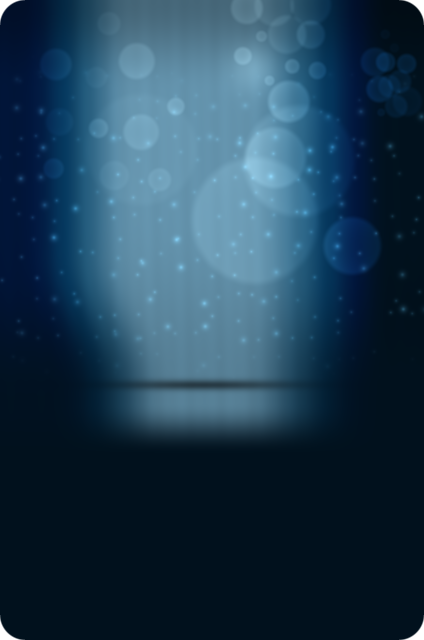
This background is drawn by a WebGL 1 fragment shader. Its source:

```glsl
precision highp float;
// A pale blue light shaft above a dark floor, with bokeh discs and drifting sparkles.

uniform vec2 u_resolution;

// Lengths are in canvas widths; y runs down from the top edge.
const vec3 DARK  = vec3(0.004, 0.068, 0.115);
const vec3 NAVY  = vec3(0.005, 0.085, 0.240);
const vec3 DEEP  = vec3(0.020, 0.220, 0.370);
const vec3 TEAL  = vec3(0.130, 0.350, 0.480);
const vec3 PALE  = vec3(0.390, 0.575, 0.675);
const vec3 DISC_ON_DARK = vec3(0.04, 0.20, 0.36);
const vec3 DISC_ON_PALE = vec3(0.36, 0.40, 0.40);
const vec3 SPARK = vec3(0.25, 0.48, 0.58);
const float CORNER_RADIUS = 0.06;
const float STAGE_LINE_Y = 0.908;
const float GOLDEN_ANGLE = 2.39996;
const int CLUSTER_SIZE = 11;

float hash(vec2 p) {
  return fract(sin(dot(p, vec2(127.1, 311.7))) * 43758.55);
}

// Shaft strength across the width; its left side narrows near the floor.
float shaft(vec2 q) {
  float inset = 0.07 * smoothstep(0.60, 0.90, q.y);
  float left = mix(0.15, 1.0, smoothstep(0.04 + inset, 0.35 + inset, q.x));
  return left * (1.0 - smoothstep(0.54, 0.95, q.x));
}

vec3 ramp(float t) {
  vec3 c = mix(DARK, NAVY, smoothstep(0.0, 0.2, t));
  c = mix(c, DEEP, smoothstep(0.15, 0.42, t));
  c = mix(c, TEAL, smoothstep(0.38, 0.62, t));
  return mix(c, PALE, smoothstep(0.55, 1.0, t));
}

// Soft disc with a slightly brighter rim.
float disc(vec2 q, vec2 center, float radius) {
  float d = length(q - center);
  float edge = 0.004 + 0.05 * radius;
  float rim = mix(0.65, 1.0, min(d * d / (radius * radius), 1.0));
  return rim * (1.0 - smoothstep(radius - edge, radius + edge, d));
}

// Discs of mixed size on a golden-angle spiral.
float cluster(vec2 q, vec2 center, vec2 spread, vec2 radii, float seed) {
  float sum = 0.0;
  for (int i = 0; i < CLUSTER_SIZE; i++) {
    float n = float(i);
    float a = n * GOLDEN_ANGLE + seed;
    vec2 offset = sqrt((n + 0.5) / float(CLUSTER_SIZE)) * vec2(cos(a), sin(a));
    float radius = mix(radii.x, radii.y, hash(vec2(n, seed)));
    float power = mix(0.25, 1.0, hash(vec2(seed, n + 4.0)));
    sum += power * disc(q, center + spread * offset, radius);
  }
  return sum;
}

// One jittered point of light per occupied cell.
float sparkles(vec2 q, float cell, float seed) {
  vec2 id = floor(q / cell);
  vec2 jitter = vec2(hash(id + seed), hash(id + seed + 17.3));
  float d = length(fract(q / cell) - mix(vec2(0.25), vec2(0.75), jitter));
  float power = hash(id + seed + 41.7);
  power *= step(0.45, power);
  return power * (0.55 * exp(-d * d * 70.0) + 0.45 * exp(-d * d * 400.0));
}

void main() {
  vec2 q = gl_FragCoord.xy / u_resolution.x;
  float height = u_resolution.y / u_resolution.x;
  q.y = height - q.y;

  // Shaft, with faint vertical rays and a dimmer top
  float light = shaft(q);
  float rays = sin(q.x * 95.0 + sin(q.y * 5.0)) + sin(q.x * 171.0 - q.y * 3.0);
  vec3 color = ramp(light) * (1.0 + 0.008 * rays);
  color *= mix(0.70, 1.0, smoothstep(0.0, 0.22, q.y));
  color *= 1.0 - 0.13 * smoothstep(0.50, 0.90, q.y);

  // Large overlapping discs
  float bokeh = 0.16 * disc(q, vec2(0.602, 0.520), 0.148);
  bokeh += 0.16 * disc(q, vec2(0.706, 0.380), 0.130);
  bokeh += 0.20 * disc(q, vec2(0.650, 0.372), 0.071);
  bokeh += 0.34 * disc(q, vec2(0.831, 0.580), 0.067);
  bokeh += 0.06 * disc(q, vec2(0.333, 0.353), 0.130);

  // Smaller discs: left, upper right and far right
  bokeh += 0.26 * cluster(q, vec2(0.25, 0.26), vec2(0.20, 0.22), vec2(0.018, 0.043), 2.0);
  bokeh += 0.34 * cluster(q, vec2(0.67, 0.11), vec2(0.12, 0.14), vec2(0.010, 0.050), 5.0);
  bokeh += 0.45 * cluster(q, vec2(0.92, 0.18), vec2(0.05, 0.11), vec2(0.008, 0.036), 8.0);
  vec2 glow = (q - vec2(0.60, 0.16)) / 0.055;
  bokeh += 0.28 * exp(-dot(glow, glow));
  color += bokeh * mix(DISC_ON_DARK, DISC_ON_PALE, smoothstep(0.1, 0.8, light));

  // Sparkles between the discs and the floor
  float field = smoothstep(0.10, 0.40, q.y) * (1.0 - smoothstep(0.75, 0.92, q.y));
  float sparks = sparkles(q, 0.075, 3.0) + 0.6 * sparkles(q + 0.03, 0.047, 9.0);
  color += SPARK * sparks * field * mix(0.7, 0.45, light);

  // Dark streak at the stage edge, then the fade into the floor
  vec2 streak = (q - vec2(0.48, STAGE_LINE_Y)) / vec2(0.23, 0.012);
  color *= 1.0 - 0.55 * exp(-dot(streak, streak));
  color = mix(color, DARK, smoothstep(0.65, 0.95, q.y) * (1.0 - light));
  color = mix(color, DARK, smoothstep(0.95, 1.07, q.y));

  // Rounded card corners
  vec2 halfSize = 0.5 * vec2(1.0, height);
  vec2 b = abs(q - halfSize) - halfSize + CORNER_RADIUS;
  float border = length(max(b, 0.0)) - CORNER_RADIUS;
  float pixel = 1.0 / u_resolution.x;
  color = mix(color, vec3(1.0), smoothstep(-pixel, pixel, border) * step(0.0, min(b.x, b.y)));
  gl_FragColor = vec4(color, 1.0);
}
```
